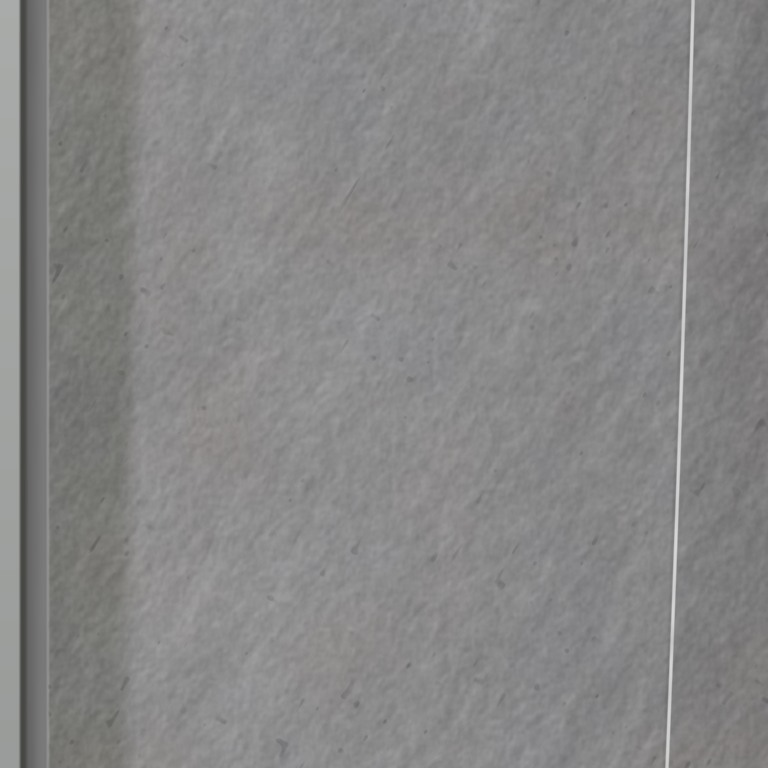
Reproduce this texture procedurally as a three.js fragment shader.

```glsl
varying vec2 vUv;

float hash(vec2 p) {
  vec3 q = fract(vec3(p.xyx) * 0.1031);
  q += dot(q, q.yzx + 33.33);
  return fract((q.x + q.y) * q.z);
}

float noise(vec2 p) {
  vec2 cell = floor(p), f = fract(p);
  f = f * f * (3.0 - 2.0 * f);
  return mix(mix(hash(cell), hash(cell + vec2(1.0, 0.0)), f.x),
             mix(hash(cell + vec2(0.0, 1.0)), hash(cell + 1.0), f.x), f.y);
}

// Signed layered noise, roughly -0.5 to 0.5
float fbm(vec2 p) {
  float sum = 0.0, gain = 0.5;
  for (int i = 0; i < 4; i++) {
    sum += gain * (noise(p) - 0.5);
    p = mat2(0.8, 0.6, -0.6, 0.8) * p * 1.9 + 17.3;
    gain *= 0.6;
  }
  return sum;
}

// Coordinates across and along the slanted cleavage of the slate
vec2 cleavage(vec2 p) {
  return vec2(dot(p, vec2(0.86, -0.51)), dot(p, vec2(0.51, 0.86)));
}

float relief(vec2 p) {
  vec2 c = cleavage(p) + 0.006 * vec2(noise(p * 40.0), noise(p * 40.0 + 9.0));
  return fbm(c * vec2(78.0, 46.0) + 40.0);
}

float stoneTone(vec2 p) {
  vec2 c = cleavage(p) + 3.0;
  // Grain lit from the upper left
  float tone = 0.085 * (relief(p) - relief(p + vec2(-0.004, 0.004)));
  tone += 0.045 * relief(p + 0.3);
  tone += 0.035 * (noise(p * 150.0 + 60.0) - 0.5);
  // Broad clouds and slanted streaks
  tone += 0.035 * fbm(p * 5.0 + 7.0) + 0.05 * fbm(c * vec2(24.0, 5.0));
  float vein = smoothstep(0.66, 0.95, noise(c * vec2(46.0, 7.0)));
  tone += 0.035 * vein * noise(p * 60.0);
  // Sparse dark pits
  float pit = smoothstep(0.86, 0.98, noise(c * vec2(95.0, 65.0) + 5.0));
  return tone - 0.07 * pit * smoothstep(0.45, 0.75, noise(p * 22.0));
}

void main() {
  vec2 p = vUv;
  float jointX = 0.8685 + 0.041 * p.y - 0.007 * p.y * p.y;

  // Stone with a shaded left margin and a darker right slab
  float lit = smoothstep(-0.018, 0.018, p.x - 0.163 - 0.014 * p.y);
  float rightSlab = smoothstep(-0.002, 0.002, p.x - jointX);
  vec3 color = mix(vec3(0.472, 0.472, 0.46), vec3(0.558, 0.553, 0.555), lit);
  color -= 0.034 * smoothstep(0.3, 0.88, p.x);
  color -= rightSlab * (0.02 + 0.03 * smoothstep(0.0, 0.08, p.x - jointX) * p.y);
  color += stoneTone(p);
  color += vec3(-0.02, 0.0, 0.022) * fbm(p * 7.0 + 30.0);

  // Pale joint with a faint dark edge
  float offset = p.x - jointX;
  color -= 0.04 * smoothstep(0.004, 0.0, abs(offset + 0.004));
  float joint = 1.0 - smoothstep(0.0009, 0.0034, abs(offset));
  color = mix(color, vec3(0.84), joint * (0.8 + 0.2 * noise(vec2(3.0, p.y * 30.0))));

  // Metal trim: lit rim, grey face, dark groove, pale outer strip
  vec3 face = vec3(mix(0.39, 0.475, smoothstep(0.034, 0.058, p.x)));
  face += 0.015 * (noise(p * vec2(120.0, 14.0)) - 0.5);
  color = mix(face, color, smoothstep(0.061, 0.065, p.x));
  color += 0.09 * smoothstep(0.0035, 0.0, abs(p.x - 0.0625));
  color = mix(vec3(0.28, 0.28, 0.27), color, smoothstep(0.031, 0.038, p.x));
  vec3 strip = vec3(0.6, 0.61, 0.602) + 0.06 * p.y;
  color = mix(strip, color, smoothstep(0.0235, 0.0285, p.x));

  gl_FragColor = vec4(color, 1.0);
}
```
